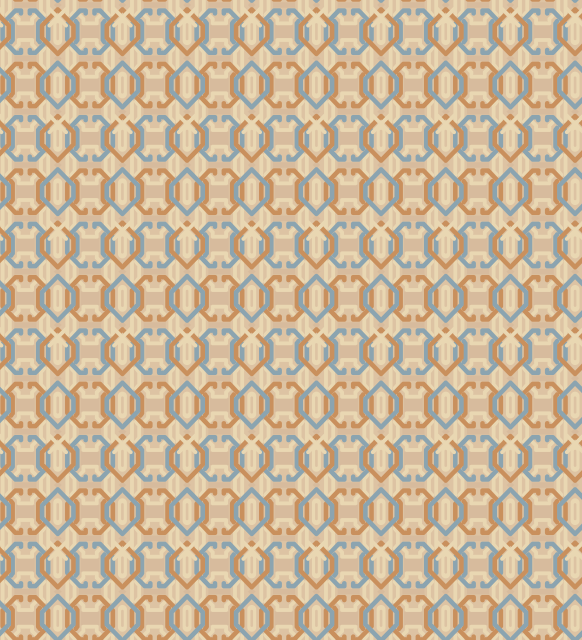
This pattern is drawn by a WebGL 1 fragment shader. Its source:

```glsl
precision highp float;
// Interlaced octagons and pointed lozenges in alternating blue and ochre rows.

uniform vec2 u_resolution;

#define REPEATS vec2(9.0, 12.0)     // columns and rows, rows must be even
#define CELL vec2(116.4, 96.0)      // design units in one repeat
#define OFFSET vec2(0.393, 0.406)   // centre of the first octagon, in cells
#define STRAND 4.1                  // half width of coloured strands
#define THREAD 3.4                  // half width of cream strands
#define GROUND vec3(0.865, 0.765, 0.640)
#define TAN vec3(0.845, 0.735, 0.615)
#define CREAM vec3(0.915, 0.845, 0.700)
#define BLUE vec3(0.545, 0.645, 0.690)
#define OCHRE vec3(0.790, 0.565, 0.365)

float segment(vec2 p, vec2 a, vec2 b) {
  vec2 ab = b - a;
  vec2 ap = p - a;
  return length(ap - ab * clamp(dot(ap, ab) / dot(ab, ab), 0.0, 1.0));
}

float box(vec2 p, vec2 halfSize) {
  vec2 d = abs(p) - halfSize;
  return length(max(d, 0.0)) + min(max(d.x, d.y), 0.0);
}

// Octagon split at the top and bottom, its cut ends hooked inward.
float octagon(vec2 q) {
  float d = segment(q, vec2(41.0, 0.0), vec2(41.0, 14.0));
  d = min(d, segment(q, vec2(41.0, 14.0), vec2(18.0, 38.0)));
  d = min(d, segment(q, vec2(18.0, 38.0), vec2(8.0, 38.0)));
  return min(d, segment(q, vec2(8.0, 38.0), vec2(8.0, 33.0)));
}

float bracket(vec2 q) {
  float d = segment(q, vec2(23.0, 0.0), vec2(23.0, 15.0));
  return min(d, segment(q, vec2(23.0, 15.0), vec2(26.0, 19.0)));
}

float lozenge(vec2 q) {
  float d = segment(q, vec2(30.0, 0.0), vec2(30.0, 11.0));
  return min(d, segment(q, vec2(30.0, 11.0), vec2(CELL.x * 0.5, 40.0)));
}

// Cream frame with splayed arms inside the octagon.
float frame(vec2 q) {
  float d = segment(q, vec2(0.0, 15.0), vec2(12.0, 15.0));
  d = min(d, segment(q, vec2(12.0, 15.0), vec2(12.0, 23.0)));
  return min(d, segment(q, vec2(12.0, 23.0), vec2(18.0, 29.0)));
}

// Cream uprights joining one row to the next.
float uprights(vec2 q) {
  float d = segment(q, vec2(28.0, 37.0), vec2(28.0, 48.0));
  d = min(d, segment(q, vec2(41.0, 30.0), vec2(41.0, 48.0)));
  return min(d, segment(q, vec2(28.0, 37.0), vec2(34.0, 30.0)));
}

void main() {
  vec2 grid = gl_FragCoord.xy / u_resolution * REPEATS - OFFSET + 0.5;
  vec2 p = (fract(grid) - 0.5) * CELL;
  vec2 q = abs(p);
  float blueRow = mod(floor(grid.y), 2.0);
  float pixel = CELL.y * REPEATS.y / u_resolution.y;

  vec3 ringColor = mix(OCHRE, BLUE, blueRow);
  vec3 lozengeColor = mix(BLUE, OCHRE, blueRow);
  vec2 side = vec2(CELL.x * 0.5 - q.x, q.y);   // seen from the lozenge axis

  // Ground panels
  float panels = min(box(q, vec2(17.0, 12.0)),
                     box(q - vec2(0.0, 48.0), vec2(20.0, 5.0)));
  panels = min(panels, (side.x + abs(side.y - 48.0) - 7.0) * 0.707);

  // Cream threads and the slotted capsule
  float slot = segment(side, vec2(0.0), vec2(0.0, 13.0)) - 2.4;
  float capsule = segment(side, vec2(0.0), vec2(0.0, 16.0)) - 8.0;
  float cream = min(min(frame(q), uprights(q)) - THREAD, max(capsule, -slot));

  // Cream crossing over the upper lozenge point in blue rows
  vec2 up = vec2(side.x, abs(p.y - 26.0));
  float crossing = segment(up, vec2(0.0), vec2(15.0)) - THREAD;

  // Layers from the ground upward
  vec3 color = mix(GROUND, TAN, clamp(0.5 - panels / pixel, 0.0, 1.0));
  color = mix(color, CREAM, clamp(0.5 - cream / pixel, 0.0, 1.0));
  float ring = min(octagon(q), bracket(q)) - STRAND;
  color = mix(color, ringColor, clamp(0.5 - ring / pixel, 0.0, 1.0));
  float point = lozenge(q) - STRAND;
  color = mix(color, lozengeColor, clamp(0.5 - point / pixel, 0.0, 1.0));
  color = mix(color, CREAM, blueRow * clamp(0.5 - crossing / pixel, 0.0, 1.0));

  gl_FragColor = vec4(color, 1.0);
}
```
